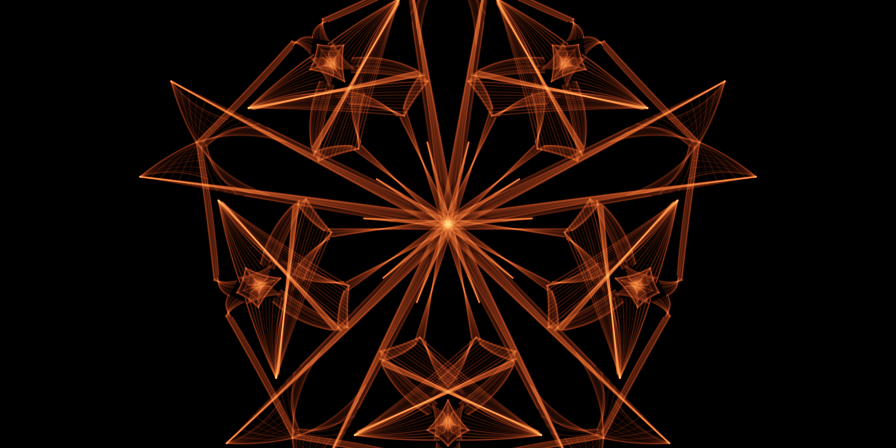
A WebGL 2 fragment shader for this background:

```glsl
#version 300 es
precision highp float;

uniform vec2 u_resolution;
out vec4 fragColor;

#define FOLDS 5.0
#define STRANDS 11
#define STRAND_WIDTH 0.0016
#define STRAND_GAIN 0.92
#define CORE_RADIUS 0.009
#define CORE_GAIN 5.0
#define EXPOSURE vec3(1.0, 0.30, 0.115)

const float PI = 3.14159265;

float hash(float n) {
    n = fract(n * 0.1031);
    n *= n + 33.33;
    return fract(n * (n + n));
}

// Soft strand from a to b, bowed sideways by a share of its length
float strand(vec2 p, vec2 a, vec2 b, float bow) {
    vec2 along = b - a;
    float h = clamp(dot(p - a, along) / dot(along, along), 0.0, 1.0);
    vec2 side = vec2(-along.y, along.x) * bow * 4.0 * h * (1.0 - h);
    vec2 offset = p - a - along * h - side;
    float pixel = 0.35 / u_resolution.y;
    float width2 = STRAND_WIDTH * STRAND_WIDTH + pixel * pixel;
    return STRAND_WIDTH * inversesqrt(width2) * exp(-dot(offset, offset) / width2);
}

// Ruled sheet of strands: starts run from.xy to from.zw, ends run to.xy to to.zw
float sheet(vec2 p, vec4 from, vec4 to, float bow, float gain) {
    float sum = 0.0;
    for (int i = 0; i < STRANDS; i++) {
        float t = float(i) / float(STRANDS - 1);
        float edge = abs(2.0 * t - 1.0);
        float weight = 0.12 + 0.9 * pow(edge, 6.0) + 0.6 * hash(float(i) * 5.0 + 37.0 * gain);
        vec2 a = mix(from.xy, from.zw, t);
        vec2 b = mix(to.xy, to.zw, t);
        sum += weight * strand(p, a, b, bow * (0.6 + 0.8 * t));
    }
    return sum * gain * STRAND_GAIN;
}

// Winged flower; x runs outward along its axis
float flower(vec2 p) {
    vec2 wing = vec2(0.471, 0.208);
    vec2 farWing = vec2(wing.x, -wing.y);
    vec2 lobe = vec2(0.253, 0.063);
    vec2 shoulder = vec2(0.284, 0.151);
    vec2 cusp = vec2(0.535, 0.042);
    vec2 heart = vec2(0.443, 0.0);

    // Crossing arms and lobes
    float e = sheet(p, vec4(0.300, 0.152, 0.316, 0.146), vec4(farWing, 0.462, -0.200), 0.0, 0.7);
    e += sheet(p, vec4(lobe, shoulder), vec4(farWing, farWing), 0.02, 0.42);
    e += sheet(p, vec4(lobe, 0.268, 0.072), vec4(shoulder, 0.305, 0.145), -0.04, 0.55);
    e += sheet(p, vec4(shoulder, 0.320, 0.145), vec4(0.400, 0.025, 0.425, 0.045), 0.05, 0.5);
    e += sheet(p, vec4(lobe, 0.262, 0.050), vec4(0.345, -0.020, 0.400, -0.045), 0.08, 0.4);

    // Wing membrane
    e += sheet(p, vec4(wing, wing), vec4(0.482, 0.020, 0.395, 0.045), 0.03, 0.6);

    // Bright nested diamond
    e += sheet(p, vec4(0.393, 0.0, 0.430, 0.0), vec4(0.460, 0.046, 0.447, 0.012), -0.08, 0.65);
    e += sheet(p, vec4(0.460, 0.046, 0.447, 0.012), vec4(0.495, 0.0, 0.455, 0.0), -0.08, 0.65);
    e += sheet(p, vec4(0.405, 0.034, 0.420, 0.010), vec4(0.480, 0.030, 0.465, 0.008), -0.1, 0.5);
    vec2 fromHeart = (p - heart) / 0.010;
    e += exp(-dot(fromHeart, fromHeart));

    // Outer rim and its cusp
    e += sheet(p, vec4(cusp, 0.522, 0.050), vec4(0.478, 0.347, 0.470, 0.335), 0.01, 0.4);
    e += sheet(p, vec4(cusp, 0.525, 0.045), vec4(0.488, 0.025, 0.515, 0.0), 0.12, 0.5);

    // Spoke from the core
    e += sheet(p, vec4(0.0, 0.012, 0.0, -0.012), vec4(0.255, 0.053, 0.257, 0.072), 0.0, 0.4);
    return e;
}

// Paired horns between flowers; x runs outward along their axis
float horn(vec2 p) {
    vec2 tip = vec2(0.686, 0.112);
    vec2 notch = vec2(0.591, 0.0);
    vec2 needle = vec2(0.182, 0.046);

    // Long spoke and short needle
    float e = sheet(p, vec4(0.0, -0.016, 0.0, 0.014), vec4(tip, tip), -0.008, 0.42);
    e += sheet(p, vec4(0.06, -0.008, 0.12, 0.032), vec4(tip, 0.45, 0.080), 0.0, 0.34);
    e += sheet(p, vec4(0.0, -0.006, 0.0, 0.006), vec4(needle, needle), 0.0, 0.45);

    // Membrane around the dark hollow
    e += sheet(p, vec4(tip, 0.470, 0.082), vec4(notch, 0.575, -0.010), 0.05, 0.28);
    e += sheet(p, vec4(tip, tip), vec4(notch, 0.540, 0.070), 0.06, 0.26);
    e += sheet(p, vec4(notch, 0.565, 0.0), vec4(0.400, 0.062, 0.440, 0.070), -0.13, 0.25);
    return e;
}

void main() {
    vec2 p = (gl_FragCoord.xy - 0.5 * u_resolution) / u_resolution.y;
    float radius = length(p);

    // Fold the plane into one mirrored wedge
    float halfWedge = PI / FOLDS;
    float angle = atan(p.x, -p.y);
    angle = abs(mod(angle + halfWedge, 2.0 * halfWedge) - halfWedge);
    vec2 flowerPos = radius * vec2(cos(angle), sin(angle));
    vec2 hornPos = radius * vec2(cos(halfWedge - angle), sin(halfWedge - angle));

    // Add both mirror halves, so strands may cross the axes
    float energy = 0.0;
    for (float side = -1.0; side < 2.0; side += 2.0) {
        vec2 mirror = vec2(1.0, side);
        energy += flower(flowerPos * mirror) + horn(hornPos * mirror);
    }
    energy += CORE_GAIN * exp(-radius * radius / (CORE_RADIUS * CORE_RADIUS));

    // Ember colours: red saturates first, then orange and yellow
    fragColor = vec4(1.0 - exp(-energy * EXPOSURE), 1.0);
}
```
